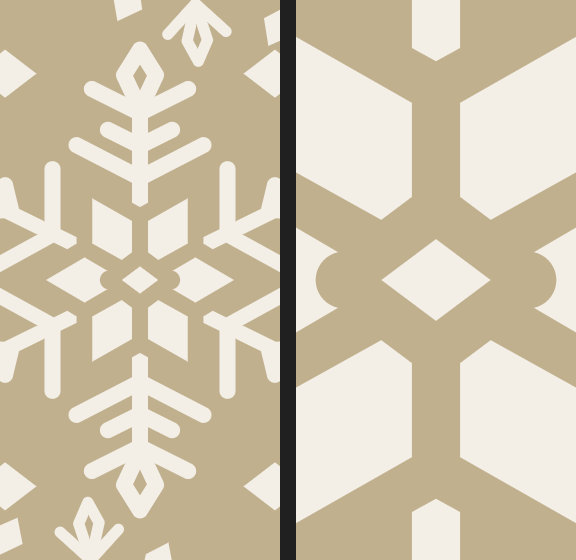
Left: the whole. Right: its middle third, enlarged.
Give the GLSL for this pattern, as a WebGL 1 fragment shader.

```glsl
precision highp float;
// One large flat snowflake on a tan ground, with fragments of its neighbours.
// The flake is folded into one quadrant and built from round-capped strokes,
// rhombi and convex quads; the corner sprigs are two half-turned copies.
uniform vec2 u_resolution;

const vec3 GROUND = vec3(0.753, 0.690, 0.557);
const vec3 IVORY = vec3(0.953, 0.937, 0.902);
const float TILE_WIDTH = 384.0;    // design units across the canvas
const float STROKE = 11.0;         // half width of the upright arm
const float SIDE_STROKE = 10.3;    // half width of the slanted side arms
const float SPRIG_STROKE = 7.7;    // half width of the small sprigs
const float SPRIG_TILT = 0.05;

float stroke(vec2 p, vec2 a, vec2 b, float r) {
  vec2 ab = b - a;
  float t = clamp(dot(p - a, ab) / dot(ab, ab), 0.0, 1.0);
  return length(p - a - ab * t) - r;
}

float rhombus(vec2 p, vec2 halfSize) {
  p = abs(p) / halfSize;
  return (p.x + p.y - 1.0) * halfSize.x * halfSize.y / length(halfSize);
}

float edge(vec2 p, vec2 a, vec2 b) {
  vec2 e = normalize(b - a);
  return dot(p - a, vec2(e.y, -e.x));
}

// Convex quad with counterclockwise corners.
float quad(vec2 p, vec2 a, vec2 b, vec2 c, vec2 d) {
  return max(max(edge(p, a, b), edge(p, b, c)), max(edge(p, c, d), edge(p, d, a)));
}

// Upright arm: pointed stem, three pairs of branches, hollow kite tip.
float uprightArm(vec2 q) {
  float d = max(max(q.x - STROKE, q.y - 245.0), (100.0 + 0.55 * q.x - q.y) * 0.876);
  d = min(d, stroke(q, vec2(0.0, 140.0), vec2(87.0, 185.0), STROKE));
  d = min(d, stroke(q, vec2(0.0, 184.0), vec2(44.0, 206.0), STROKE));
  d = min(d, stroke(q, vec2(0.0, 229.0), vec2(66.0, 262.0), STROKE));
  d = min(d, stroke(q, vec2(0.0, 316.0), vec2(22.0, 281.0), STROKE));
  return min(d, stroke(q, vec2(22.0, 281.0), vec2(0.0, 234.0), STROKE));
}

// Slanted arm: pointed stem, two branches and a flared end at the border.
float sideArm(vec2 q) {
  float d = stroke(q, vec2(70.0, 39.0), vec2(190.0, 98.0), SIDE_STROKE);
  d = max(d, max(87.0 - q.x, 87.7 - dot(q, vec2(0.52, 0.85))));
  d = min(d, stroke(q, vec2(120.0, 65.0), vec2(120.0, 152.0), STROKE));
  d = min(d, stroke(q, vec2(120.0, 62.0), vec2(200.0, 18.0), SIDE_STROKE));
  d = min(d, length(q - vec2(185.0, 130.0)) - STROKE);
  return min(d, quad(q, vec2(174.5, 133.0), vec2(165.0, 94.0),
                     vec2(177.0, 85.0), vec2(300.0, 80.0)));
}

// Central star: small rhombus, bitten side petals and clipped upper petals.
float star(vec2 q) {
  float side = rhombus(q - vec2(76.0, 0.0), vec2(53.0, 31.0));
  side = max(side, max(45.0 - q.x, 13.0 - length(q - vec2(42.0, 0.0))));
  float petal = quad(q, vec2(65.5, 112.0), vec2(11.0, 81.0),
                     vec2(11.0, 19.7), vec2(65.5, 50.0));
  petal = max(petal, 37.0 - dot(q, vec2(0.6, 0.8)));
  return min(rhombus(q, vec2(25.0, 18.7)), min(side, petal));
}

// Small sprig with its tip at the origin, growing upward to its base.
float sprig(vec2 p) {
  vec2 s = vec2(abs(p.x + SPRIG_TILT * p.y), p.y - SPRIG_TILT * p.x);
  vec2 base = vec2(0.0, 79.0);
  vec2 shoulder = vec2(14.0, 28.5);
  float d = stroke(s, vec2(0.0), shoulder, SPRIG_STROKE);
  d = min(d, stroke(s, shoulder, base, SPRIG_STROKE));
  return min(d, stroke(s, base, vec2(40.0, 39.0), SPRIG_STROKE));
}

// Pieces of neighbouring flakes cut off by the canvas border.
float shards(vec2 p) {
  float d = quad(p, vec2(-38.0, 396.0), vec2(-31.0, 355.0),
                 vec2(3.0, 371.0), vec2(-1.0, 400.0));
  d = min(d, quad(p, vec2(170.0, 359.0), vec2(176.0, 321.0),
                  vec2(210.0, 336.0), vec2(204.0, 377.0)));
  d = min(d, quad(p, vec2(-200.0, -340.0), vec2(-201.0, -381.0),
                  vec2(-161.0, -362.0), vec2(-168.0, -326.0)));
  return min(d, quad(p, vec2(3.0, -400.0), vec2(45.0, -392.0),
                     vec2(39.0, -360.0), vec2(8.0, -376.0)));
}

void main() {
  float unitsPerPixel = TILE_WIDTH / u_resolution.x;
  vec2 p = (gl_FragCoord.xy - 0.5 * u_resolution) * unitsPerPixel;
  vec2 q = abs(p);

  // Mirrored flake and the outer diamonds
  float d = min(star(q), min(uprightArm(q), sideArm(q)));
  d = min(d, rhombus(q - vec2(185.0, 283.0), vec2(43.0, 33.0)));

  // Unmirrored border details
  d = min(d, sprig(p - vec2(80.0, 300.0)));
  d = min(d, sprig(vec2(-71.5, -305.0) - p));
  d = min(d, shards(p));

  float ink = clamp(0.5 - d / unitsPerPixel, 0.0, 1.0);
  gl_FragColor = vec4(mix(GROUND, IVORY, ink), 1.0);
}
```
